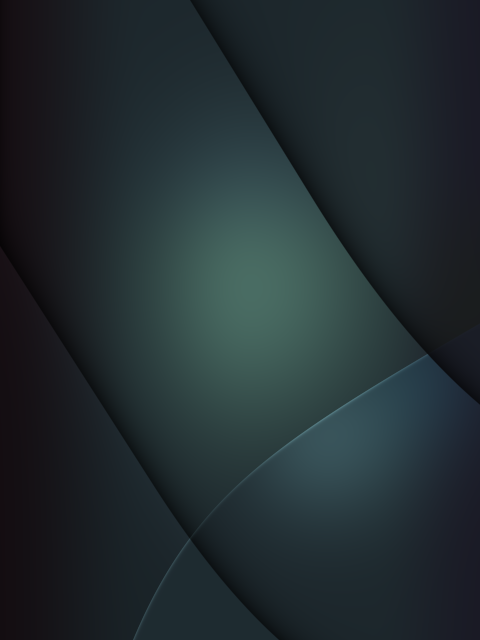
A WebGL 1 fragment shader for this background:

```glsl
precision highp float;
// Dark overlapping panels: two diagonal folds cast soft shadows to the right,
// and a curved glass sheet with a bright rim crosses them from below.
// Each edge is a curve y = f(x); its signed distance drives masks and shadows.

uniform vec2 u_resolution;

#define SHADOW_WIDTH 0.024
#define SHADOW_DEPTH 0.62
#define RIM_WIDTH 0.0018
#define GLOW_CENTER vec2(0.392, 0.550)
#define SHEET_GLOW_CENTER vec2(0.510, 0.315)

const vec3 WINE  = vec3(0.088, 0.058, 0.076);
const vec3 SLATE = vec3(0.112, 0.152, 0.172);
const vec3 INDIGO = vec3(0.102, 0.102, 0.145);
const vec3 CHARCOAL = vec3(0.100, 0.110, 0.115);
const vec3 JADE  = vec3(0.176, 0.272, 0.216);
const vec3 TEAL  = vec3(0.140, 0.220, 0.225);
const vec3 RIM   = vec3(0.190, 0.270, 0.280);

// Straight diagonal that bends outward past x = bend; positive on its right.
float foldDistance(vec2 p, float top, float slope, float bend, float curve) {
  float t = max(p.x - bend, 0.0);
  float y = top - slope * p.x + curve * t * t;
  float dy = -slope + 2.0 * curve * t;
  return (p.y - y) / sqrt(1.0 + dy * dy);
}

// Rising arc that flattens to a straight line; positive below it.
float sheetDistance(vec2 p) {
  float e = 0.1866 * exp(-9.8 * (p.x - 0.208));
  float y = 0.068 + 0.57 * p.x - e;
  float dy = 0.57 + 9.8 * e;
  return (y - p.y) / sqrt(1.0 + dy * dy);
}

float bell(vec2 d, vec2 radius) {
  d /= radius;
  return exp(-dot(d, d));
}

float shadow(float d) {
  return 1.0 - SHADOW_DEPTH * exp(-max(d, 0.0) / SHADOW_WIDTH);
}

void main() {
  // Height is one unit; the width spans three quarters of it.
  vec2 p = gl_FragCoord.xy / u_resolution * vec2(0.75, 1.0);
  float aa = 0.8 / u_resolution.y;

  float rightFold = foldDistance(p, 1.481, 1.62, 0.487, 1.47);
  float leftFold = foldDistance(p, 0.616, 1.56, 0.241, 1.69);
  float sheet = sheetDistance(p);
  float beyondRight = smoothstep(-aa, aa, rightFold);
  float beyondLeft = smoothstep(-aa, aa, leftFold);
  float onSheet = smoothstep(-aa, aa, sheet);

  // Shared backdrop: wine on the left, slate in the middle, indigo at right
  vec3 base = mix(WINE, SLATE, smoothstep(-0.02, 0.23, p.x));
  base = mix(base, INDIGO, smoothstep(0.58, 0.76, p.x));

  // Left panel, faintly lit along its fold
  vec3 leftPanel = base * mix(0.86, 1.1, exp(min(leftFold, 0.0) / 0.06));

  // Middle panel with a broad glow, greener low and bluer high
  vec2 g = p - GLOW_CENTER;
  float glow = bell(g, vec2(g.x < 0.0 ? 0.168 : 0.205, 0.235));
  vec3 glowTint = mix(JADE, vec3(0.150, 0.235, 0.235), smoothstep(0.02, 0.25, g.y));
  vec3 middlePanel = base + glowTint * glow;
  middlePanel *= shadow(leftFold);

  // Right panel, greyer toward its lower end
  float low = smoothstep(0.78, 0.5, p.y);
  vec3 rightPanel = mix(base, CHARCOAL, low * smoothstep(0.58, 0.74, p.x));
  rightPanel += vec3(0.025, 0.03, 0.025) * bell(p - vec2(0.57, 0.66), vec2(0.12, 0.3));
  rightPanel *= shadow(rightFold);

  vec3 color = mix(leftPanel, middlePanel, beyondLeft);
  color = mix(color, rightPanel, beyondRight);

  // Glass sheet: its own glow between the folds, and the folds' shadows
  vec3 sheetMiddle = base + TEAL * 0.78 * bell(p - SHEET_GLOW_CENTER, vec2(0.135, 0.135));
  sheetMiddle += vec3(0.02, 0.07, 0.09) * bell(p - vec2(0.67, 0.42), vec2(0.11, 0.13));
  sheetMiddle *= shadow(leftFold);
  vec3 sheetLeft = base * vec3(1.06, 1.1, 1.1);
  vec3 sheetRight = mix(INDIGO, SLATE, 0.3) * shadow(rightFold);
  vec3 sheetColor = mix(sheetLeft, sheetMiddle, beyondLeft);
  sheetColor = mix(sheetColor, sheetRight, beyondRight);
  color = mix(color, sheetColor, onSheet);

  // Bright rim on the sheet, nearly gone past the right fold
  float rim = onSheet * exp(-max(sheet, 0.0) / RIM_WIDTH);
  float rimLight = mix(0.75, 0.4 + 0.6 * bell(p - vec2(0.52, 0.35), vec2(0.16)), beyondLeft);
  color += RIM * rim * rimLight * mix(1.0, 0.12, beyondRight);

  // Slight darkening at the far left border
  color *= 1.0 - 0.35 * exp(-p.x / 0.012) * beyondLeft;

  gl_FragColor = vec4(color, 1.0);
}
```
